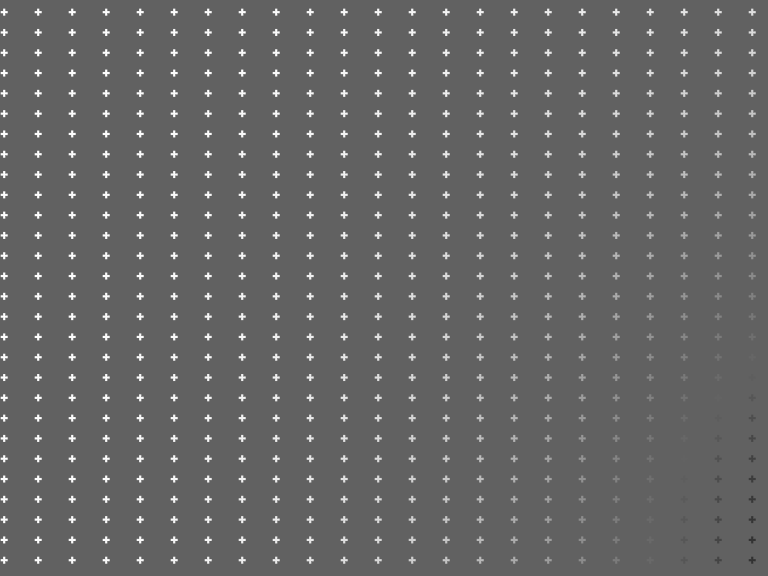
A WebGL 2 fragment shader for this pattern:

```glsl
#version 300 es
precision highp float;

// Lengths are fractions of the canvas height.
#define PITCH vec2(0.05903, 0.03524)
#define FIRST_CROSS vec2(0.0073, 0.0274)
#define ARM_LENGTH 0.0061
#define ARM_HALF_WIDTH 0.0019
#define FADE_CENTER vec2(1.5885, 0.0278)
#define FADE_RADIUS 0.6545
#define FADE_POWER 1.8
#define GROUND_GRAY 0.38

uniform vec2 u_resolution;
out vec4 fragColor;

// Smooth-edged coverage of an axis-aligned box
float boxCoverage(vec2 p, vec2 halfSize, float pixel) {
    vec2 inside = clamp((halfSize - abs(p)) / pixel + 0.5, 0.0, 1.0);
    return inside.x * inside.y;
}

float crossCoverage(vec2 p, float pixel) {
    vec2 arm = vec2(ARM_LENGTH, ARM_HALF_WIDTH);
    return max(boxCoverage(p, arm, pixel), boxCoverage(p, arm.yx, pixel));
}

// Radial tone: dark near the lower right, white far away
float crossTone(vec2 center) {
    float reach = distance(center, FADE_CENTER) / FADE_RADIUS;
    return 1.0 - exp(-pow(reach, FADE_POWER));
}

void main() {
    float pixel = 1.0 / u_resolution.y;
    vec2 p = gl_FragCoord.xy * pixel;

    // Nearest cross of the grid
    vec2 cell = floor((p - FIRST_CROSS) / PITCH + 0.5);
    vec2 center = FIRST_CROSS + cell * PITCH;

    // One flat tone per cross
    float gray = mix(GROUND_GRAY, crossTone(center), crossCoverage(p - center, pixel));
    fragColor = vec4(vec3(gray), 1.0);
}
```
